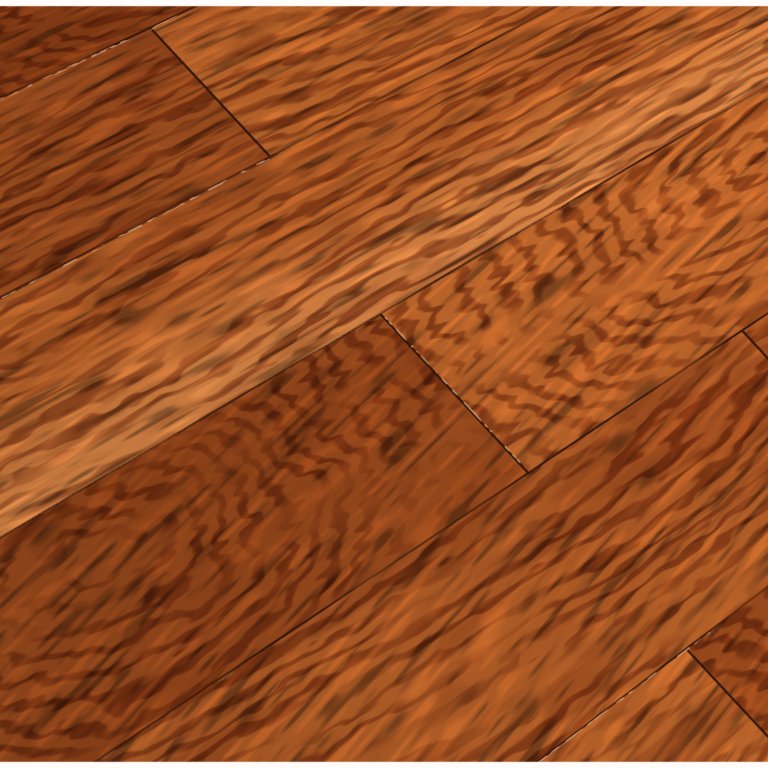
Write a WebGL 2 fragment shader that draws this texture.

```glsl
#version 300 es
precision highp float;

uniform vec2 u_resolution;
out vec4 fragColor;

const vec3 DARK_OAK = vec3(0.47, 0.20, 0.065);
const vec3 LIGHT_OAK = vec3(0.72, 0.395, 0.17);
const vec3 SAPWOOD = vec3(0.83, 0.53, 0.29);
const vec3 GRAIN_TINT = vec3(0.67, 0.53, 0.44);
const vec3 SEAM_DARK = vec3(0.17, 0.07, 0.03);
const vec3 SEAM_GLINT = vec3(0.82, 0.63, 0.50);
const vec3 BORDER = vec3(1.0, 0.99, 0.98);

const float ROW_GROWTH = 1.2;   // each row is this much wider than the last
const float JOINT_SLANT = 0.93;

// Lightness and cathedral figure of the left and right plank in each row
const vec2 PLANKS[12] = vec2[12](
    vec2(0.18, 0.80), vec2(0.18, 0.80),
    vec2(0.48, 0.10), vec2(0.82, 0.25),
    vec2(0.78, 0.00), vec2(0.78, 0.00),
    vec2(0.32, 1.00), vec2(0.84, 1.00),
    vec2(0.67, 0.12), vec2(0.50, 0.30),
    vec2(0.85, 0.10), vec2(0.38, 0.70));

float hash(vec2 p) {
    vec3 q = fract(vec3(p.xyx) * 0.1031);
    q += dot(q, q.yzx + 33.33);
    return fract((q.x + q.y) * q.z);
}

float noise(vec2 p) {
    vec2 i = floor(p), f = fract(p);
    f = f * f * (3.0 - 2.0 * f);
    return mix(mix(hash(i), hash(i + vec2(1, 0)), f.x),
               mix(hash(i + vec2(0, 1)), hash(i + vec2(1, 1)), f.x), f.y);
}

float fbm(vec2 p) {
    return 0.55 * noise(p) + 0.3 * noise(p * 2.1 + 7.3) + 0.15 * noise(p * 4.3 + 3.1);
}

// Position on the floor: x along the planks, y counts rows in perspective
vec2 floorCoord(vec2 p) {
    float spread = (p.y + 1.172 + 0.2 * p.x) / (1.3 - 0.27 * p.x);
    return vec2(p.x - JOINT_SLANT * p.y, log(spread) / log(ROW_GROWTH));
}

// Where the end joint of a row lies along the planks
float jointAt(float row) {
    bool even = mod(row, 2.0) < 0.5;
    return even ? max(0.162 - 0.0235 * row, 0.108) : 1.25 - 0.228 * row;
}

float lineMask(float dist, float halfWidth, float pixel) {
    return 1.0 - smoothstep(halfWidth - 0.5 * pixel, halfWidth + pixel, abs(dist));
}

// Growth rings: straight stripes, or nested arcs where the plank is figured
float growthRings(vec2 p, float side, float figure, float seed) {
    vec2 s = p + seed;
    float straight = 12.0 * p.y + 3.2 * fbm(s * vec2(2.2, 2.6));
    vec2 arc = vec2((p.x - side * 0.68) * 1.9, p.y - 0.3);
    float nested = 10.0 * length(arc) + 3.0 * fbm(s * vec2(3.5, 2.5));
    float serration = 0.55 * noise(s * vec2(26.0, 38.0));
    float phase = mix(straight, nested, figure) + serration;
    float wave = 0.5 + 0.5 * sin(6.2832 * phase);
    return smoothstep(0.35, 0.95, wave) * smoothstep(0.15, 0.65, fbm(s * vec2(3.0, 7.0) + 4.0));
}

// Fine open pores stretched along the grain
float pores(vec2 p, float skew, float seed) {
    vec2 q = vec2(p.x, p.y + skew * p.x) + seed;
    float fine = noise(q * vec2(16.0, 48.0));
    float coarse = noise(q * vec2(9.0, 25.0) + 5.0);
    return 0.65 * fine + 0.35 * coarse;
}

vec3 plankColor(vec2 p, float row, float side) {
    int index = (int(clamp(row, -1.0, 4.0)) + 1) * 2 + (side > 0.0 ? 1 : 0);
    vec2 plank = PLANKS[index];
    float seed = float(index) * 3.17 + 20.0;
    float skew = row > 1.5 ? 0.55 : 0.0;

    float patches = fbm((p + seed) * vec2(2.0, 3.0)) - 0.5;
    vec3 color = mix(DARK_OAK, LIGHT_OAK, plank.x + 0.35 * patches);
    float sap = row == 1.0 ? smoothstep(0.35, 0.95, p.y) : 0.0;
    color = mix(color, SAPWOOD, 0.75 * sap);

    float rings = growthRings(p, side, plank.y, seed);
    float flame = smoothstep(0.56, 0.66, fbm((p + seed) * vec2(3.0, 5.0) + 11.0));
    float pore = pores(p, skew, seed);
    float grain = rings * (0.5 + 0.6 * pore) + 0.35 * flame * (1.0 - plank.y);
    color = mix(color, color * GRAIN_TINT, clamp(grain, 0.0, 1.0));
    color *= 1.0 - 0.32 * smoothstep(0.55, 0.85, pore);
    return color * (1.0 + 0.16 * smoothstep(0.45, 0.15, pore));
}

void main() {
    vec2 uv = gl_FragCoord.xy / u_resolution;
    vec2 p = vec2(uv.x, 1.0 - uv.y);
    float pixel = 1.0 / min(u_resolution.x, u_resolution.y);

    // Plank under this point
    vec2 f = floorCoord(p);
    float row = floor(f.y);
    float along = f.x - jointAt(row);
    float side = along < 0.0 ? -1.0 : 1.0;
    vec3 color = plankColor(vec2(along, f.y - row), row, side);
    color *= 0.96 + 0.1 * uv.x + 0.04 * uv.y;

    // Seams between rows and joints between plank ends
    float rowWidth = 0.86 * log(ROW_GROWTH) * (p.y + 1.172 + 0.2 * p.x);
    float seam = round(f.y);
    float seamDist = (f.y - seam) * rowWidth;
    float jointDist = along / length(vec2(1.0, JOINT_SLANT));
    float wear = 0.3 + 0.6 * noise(vec2(f.x * 9.0, seam * 5.0));
    float seamMask = lineMask(seamDist, 0.0011, pixel) * wear;
    float jointMask = lineMask(jointDist, 0.0012, pixel) * 0.9;
    color = mix(color, SEAM_DARK, max(seamMask, jointMask));

    // Pale chipped finish beside the upper left seams and the middle joint
    float chips = smoothstep(0.4, 0.75, noise(vec2(f.x * 110.0, f.y * 60.0)));
    float wornSeam = seam < 1.5 || seam > 3.5 ? step(f.x, jointAt(seam) + 0.05) : 0.1;
    wornSeam = seam == 1.0 ? step(f.x, 0.16) : wornSeam;
    float wornJoint = row == 2.0 ? 1.0 : 0.1;
    float glint = max(lineMask(seamDist - 0.0016, 0.0009, pixel) * wornSeam,
                      lineMask(jointDist - 0.0016, 0.0008, pixel) * wornJoint);
    color = mix(color, SEAM_GLINT, 0.75 * glint * chips);

    // White strips at top and bottom
    float edge = min(uv.y, 1.0 - uv.y);
    color = mix(BORDER, color, smoothstep(0.008 - pixel, 0.008 + pixel, edge));
    fragColor = vec4(color, 1.0);
}
```
